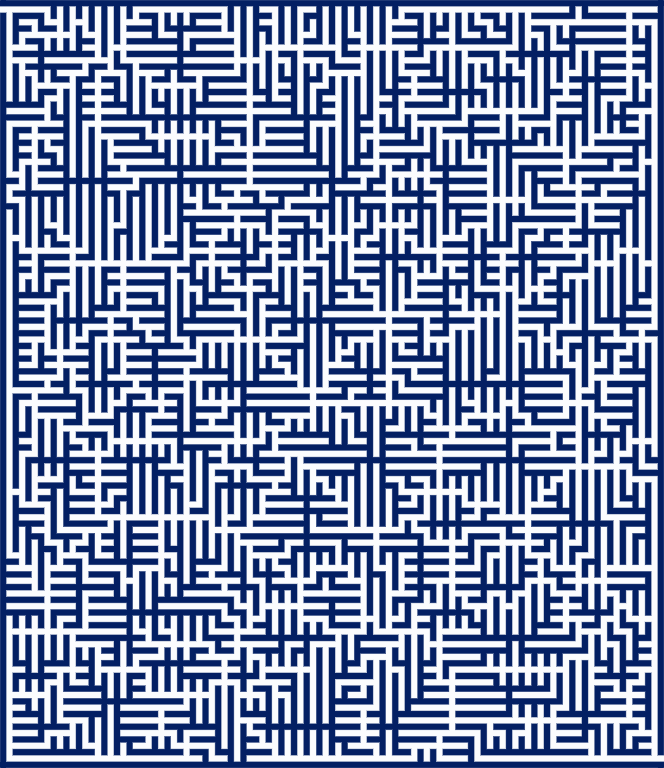
This pattern is drawn by a Shadertoy shader. Its source:

```glsl
const vec2 GRID = vec2(52.0, 60.0); // maze size in cells

float hash(vec2 p) {
    vec3 q = fract(p.xyx * vec3(0.1031, 0.1030, 0.0973));
    q += dot(q, q.yzx + 33.33);
    return fract((q.x + q.y) * q.z);
}

float valueNoise(vec2 p) {
    vec2 i = floor(p), f = fract(p);
    f = f * f * (3.0 - 2.0 * f);
    return mix(mix(hash(i), hash(i + vec2(1, 0)), f.x),
               mix(hash(i + vec2(0, 1)), hash(i + vec2(1, 1)), f.x), f.y);
}

// Terrain height; walls run downhill, so they never close a ring
float height(vec2 post) {
    return valueNoise(post / 5.3 + 17.4) + 0.45 * valueNoise(post / 2.3 + 51.7);
}

// Direction of the wall that grows out of a post, zero for none
vec2 wallDirection(vec2 post) {
    vec2 best = vec2(0.0);
    if (any(lessThanEqual(post, vec2(0.0))) || any(greaterThanEqual(post, GRID))) return best;
    float here = height(post), bestScore = 0.0;
    vec2 dir = vec2(1, 0);
    for (int k = 0; k < 4; k++) {
        float drop = here - height(post + dir);
        float score = drop * (0.15 + hash(post + dir * 0.37 + 7.1));
        if (score > bestScore) {
            bestScore = score;
            best = dir;
        }
        dir = vec2(-dir.y, dir.x);
    }
    return best;
}

// Outer frame with a gap at the top left and at the bottom right
bool isFrame(vec2 post, vec2 dir) {
    vec2 middle = post + 0.5 * dir;
    if (middle == vec2(0.0, GRID.y - 0.5) || middle == vec2(GRID.x, 0.5)) return false;
    return (dir.x == 0.0 && (post.x == 0.0 || post.x == GRID.x))
        || (dir.y == 0.0 && (post.y == 0.0 || post.y == GRID.y));
}

void mainImage(out vec4 fragColor, in vec2 fragCoord) {
    // Posts sit on whole numbers; walls and paths are half a cell wide
    vec2 pos = fragCoord / iResolution.xy * (GRID + 0.5) - 0.25;
    vec2 post = round(pos), local = pos - post;

    // Distance to the post and to each wall that meets it
    float dist = max(abs(local.x), abs(local.y)) - 0.25;
    vec2 dir = vec2(1, 0);
    for (int k = 0; k < 4; k++) {
        if (isFrame(post, dir) || wallDirection(post) == dir || wallDirection(post + dir) == -dir) {
            float along = dot(local, dir);
            float across = abs(dot(local, vec2(-dir.y, dir.x)));
            dist = min(dist, max(across, -along) - 0.25);
        }
        dir = vec2(-dir.y, dir.x);
    }

    float pixel = (GRID.y + 0.5) / iResolution.y;
    vec3 navy = vec3(0.01, 0.12, 0.39), white = vec3(0.985, 0.99, 0.995);
    fragColor = vec4(mix(navy, white, clamp(dist / (1.3 * pixel) + 0.5, 0.0, 1.0)), 1.0);
}
```
